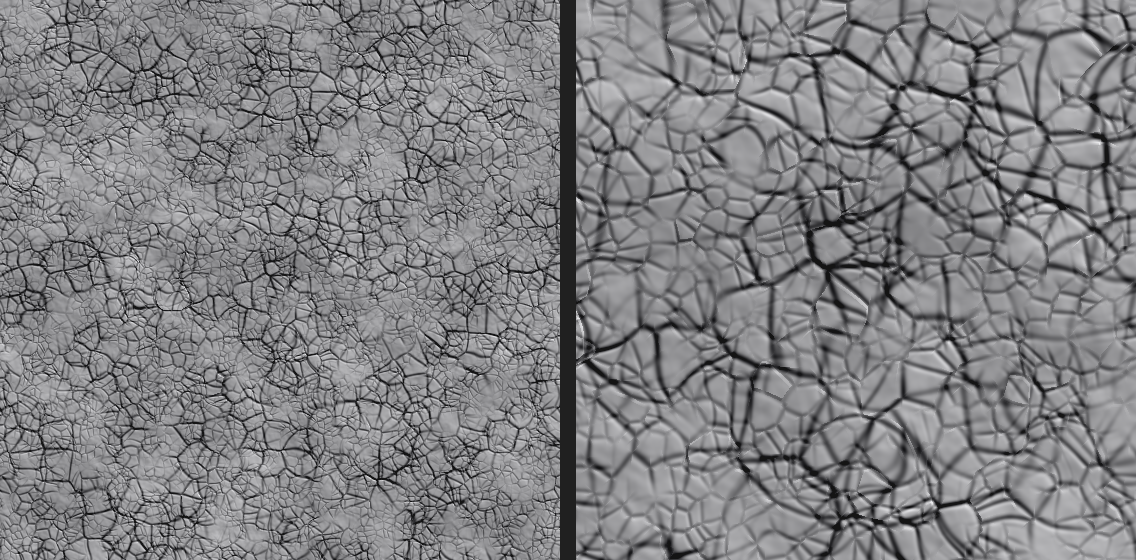
Left: the whole. Right: its middle third, enlarged.
This texture is drawn by a WebGL 1 fragment shader. Its source:

```glsl
precision highp float;
// Grey wrinkled leather: fine branching creases in a grainy relief, lit from above.
uniform vec2 u_resolution;

const vec2 LIGHT_DIR = vec2(0.5, 0.87);
const float RELIEF_STEP = 0.001;   // half the distance over which slope is measured
const float BASE_TONE = 0.615;
const float SLOPE_GAIN = 0.36;
const float CREASE_SHADE = 0.3;
const vec3 COOL_TINT = vec3(-0.003, -0.003, 0.007);

float hash(vec2 p) {
  return fract(sin(dot(p, vec2(127.1, 311.7))) * 43758.5453);
}

vec2 hash2(vec2 p) {
  return vec2(hash(p), hash(p + vec2(37.3, 17.9)));
}

float valueNoise(vec2 p) {
  vec2 cell = floor(p);
  vec2 f = fract(p);
  f = f * f * (3.0 - 2.0 * f);
  float low = mix(hash(cell), hash(cell + vec2(1.0, 0.0)), f.x);
  float high = mix(hash(cell + vec2(0.0, 1.0)), hash(cell + vec2(1.0, 1.0)), f.x);
  return mix(low, high, f.y);
}

float fbm(vec2 p) {
  float sum = 0.0;
  float weight = 0.5;
  for (int i = 0; i < 3; i++) {
    sum += weight * valueNoise(p);
    p = mat2(1.6, 1.2, -1.2, 1.6) * p + 13.7;
    weight *= 0.5;
  }
  return sum;
}

// Distance to the border between the two nearest scattered points, in cells
float borderDistance(vec2 p) {
  vec2 cell = floor(p);
  vec2 nearest = vec2(8.0);
  vec2 second = vec2(8.0);
  for (int y = -1; y <= 1; y++) {
    for (int x = -1; x <= 1; x++) {
      vec2 id = cell + vec2(float(x), float(y));
      vec2 offset = id + hash2(id) - p;
      float d = dot(offset, offset);
      if (d < dot(nearest, nearest)) {
        second = nearest;
        nearest = offset;
      } else if (d < dot(second, second)) {
        second = offset;
      }
    }
  }
  return dot(0.5 * (nearest + second), normalize(second - nearest));
}

// Soft groove along cell borders that fades in and out along its length
float creases(vec2 p, float scale, float width, float seed) {
  float d = borderDistance(p * scale + seed) / (scale * width);
  float depth = smoothstep(0.15, 0.8, valueNoise(p * scale * 0.7 + seed * 2.3));
  return depth * exp(-d * d);
}

float creaseDepth(vec2 p) {
  vec2 bend = vec2(valueNoise(p * 34.0), valueNoise(p * 34.0 + 51.0)) - 0.5;
  vec2 q = p + 0.012 * bend;
  return 1.1 * creases(q, 25.0, 0.0023, 3.1)
       + 0.85 * creases(q, 45.0, 0.0019, 19.4)
       + 0.55 * creases(q, 78.0, 0.0015, 42.8);
}

float reliefHeight(vec2 p, float crease) {
  return 2.4 * fbm(p * 45.0) - crease;
}

void main() {
  vec2 p = gl_FragCoord.xy / u_resolution.y;

  // Slope along the light direction
  vec2 stepToLight = LIGHT_DIR * RELIEF_STEP;
  vec2 ahead = p + stepToLight;
  vec2 behind = p - stepToLight;
  float creaseAhead = creaseDepth(ahead);
  float creaseBehind = creaseDepth(behind);
  float slope = reliefHeight(behind, creaseBehind) - reliefHeight(ahead, creaseAhead);

  // Broad cloudy patches and dark crease floors
  float mottle = 0.24 * (fbm(p * 13.0 + 7.0) - 0.44);
  float shade = CREASE_SHADE * 0.5 * (creaseAhead + creaseBehind);

  float tone = BASE_TONE + SLOPE_GAIN * slope + mottle - shade;
  gl_FragColor = vec4(clamp(vec3(tone) + COOL_TINT, 0.08, 0.95), 1.0);
}
```
